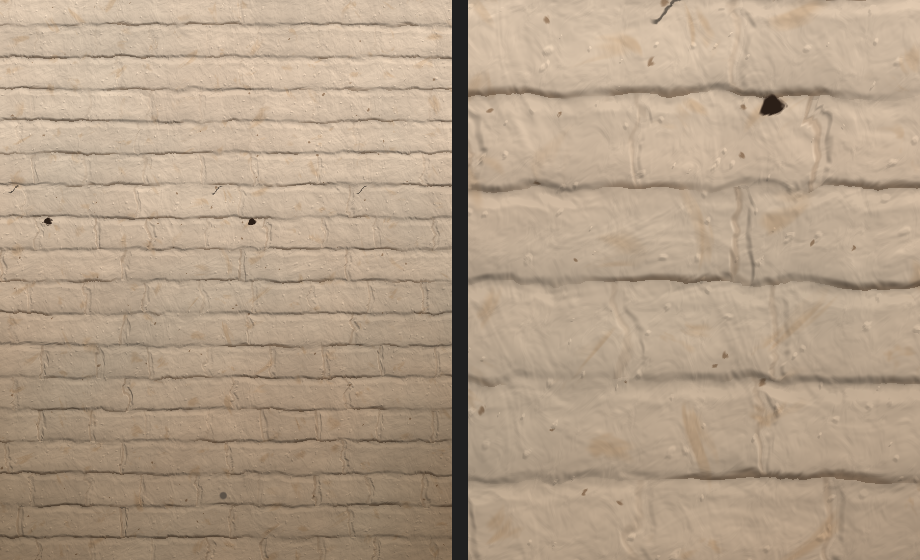
Left: the whole. Right: its middle third, enlarged.
Give the GLSL for this texture, as a Shadertoy shader.

```glsl
// Painted brick wall: courses of headers and stretchers alternate under thick cream paint.
// A height field of ragged joints and cellular lumps is lit from above by finite
// differences, then tinted by a vertical falloff, grime, specks and a few drilled holes.

const float ASPECT = 0.81;   // wall width over height
const float COURSES = 17.48; // brick courses down the wall

float hash(vec2 p) {
    p = fract(p * vec2(0.1031, 0.1137));
    p += dot(p, p.yx + 33.33);
    return fract((p.x + p.y) * p.x * 7.31 + p.y * 13.7);
}

// Layered, rotated and folded sines, roughly -1..1
float waves(vec2 v) {
    float sum = 0.0, amp = 0.55;
    for (int i = 0; i < 5; i++) {
        v = mat2(0.8, 0.6, -0.6, 0.8) * v * 1.6 + 1.1 * sin(v.yx * 0.9 + 1.7);
        sum += amp * sin(v.x) * cos(v.y * 0.8);
        amp *= 0.65;
    }
    return sum;
}

// Cellular noise: distance to the nearest point, and that point's random id
vec2 cells(vec2 v) {
    vec2 base = floor(v), best = vec2(9.0, 0.0);
    for (int y = -1; y <= 1; y++)
    for (int x = -1; x <= 1; x++) {
        vec2 c = base + vec2(x, y);
        vec2 point = c + vec2(hash(c + 3.1), hash(c + 47.7));
        float d = length(v - point);
        if (d < best.x) best = vec2(d, hash(c + 91.3));
    }
    return best;
}

// Course coordinates: x in header widths, y counted downwards with ragged drift
vec2 coursePos(vec2 q) {
    vec2 p = vec2(q.x / ASPECT * 8.0, (1.0 - q.y) * COURSES + 0.203);
    p.y += 0.06 * waves(q * vec2(10.0, 14.0)) + 0.06 * waves(q * 48.0 + 4.0);
    p.x += 0.07 * waves(q * 45.0 + 9.0);
    return p;
}

// Signed distance to the nearest upright joint, how open it is, and the brick's tone
vec3 uprightJoint(vec2 p) {
    float row = floor(p.y);
    bool header = mod(row, 2.0) > 0.5;
    float w = header ? 1.0 : 2.0;
    float x = (p.x - (header ? 0.68 : 0.27) - 0.24 * (hash(vec2(row, 5.0)) - 0.5)) / w;
    float k = round(x);
    float side = x - k - 0.14 * (hash(vec2(k + 20.0, row)) - 0.5);
    float open = mix(0.3, 1.0, hash(vec2(k + 61.0, row + 8.0)));
    open *= mix(0.3, 1.0, smoothstep(3.0, 8.0, row));
    float tone = hash(vec2(k + step(0.0, side) + 33.0, row + 17.0));
    return vec3(side * w * ASPECT / 8.0, open, tone);
}

float wallHeight(vec2 q) {
    vec2 p = coursePos(q);
    float f = fract(p.y);
    // Beds drop sharply below a brick and climb slowly to the next one
    float depth = 0.72 + 0.6 * waves(q * vec2(16.0, 30.0) + 2.0);
    float bed = 1.0 - smoothstep(0.001, 0.012, f / COURSES)
                    * smoothstep(0.0, 0.0065, (1.0 - f) / COURSES);
    vec3 joint = uprightJoint(p);
    float upright = joint.y * (1.0 - smoothstep(0.002, 0.0065, abs(joint.x)));
    float h = -max(bed * clamp(depth, 0.3, 1.15), 0.9 * upright);
    // Paint lumps, brush grain, dents and small blisters of uneven size
    float grain = waves(q * 150.0);
    h += 0.22 * waves(q * 42.0) + 0.085 * grain;
    h -= 0.16 * cells(q * 48.0 + waves(q * 30.0)).x;
    h -= 0.10 * cells(q * vec2(95.0, 120.0) + 0.7 * grain).x;
    vec2 blister = cells(q * 85.0 + 20.0 + 0.2 * grain);
    float size = 1.2 * (blister.y - 0.75);
    return h + 0.22 * step(0.8, blister.y) * smoothstep(size, 0.3 * size, blister.x);
}

void mainImage(out vec4 fragColor, in vec2 fragCoord) {
    vec2 uv = fragCoord / iResolution.xy;
    vec2 q = uv * vec2(ASPECT, 1.0);
    float t = 1.0 - uv.y;
    vec2 p = coursePos(q);
    vec3 joint = uprightJoint(p);

    // Cream paint under a lamp high on the wall
    float glow = 0.835 - 0.27 * smoothstep(0.15, 1.12, t);
    glow -= 0.06 * pow(abs(uv.x - 0.46) * 2.0, 2.0) * smoothstep(0.0, 0.9, t);
    vec3 color = glow - vec3(0.0, 0.082, 0.172);
    color *= 1.0 + 0.03 * waves(q * 11.0) + 0.025 * waves(q * 60.0 + 3.0);
    color *= 1.0 + 0.05 * (joint.z - 0.5);
    color += vec3(0.008, -0.002, -0.006) * waves(q * 6.0 + 7.0);

    // Relief: upward slopes catch light, undersides fall into shade
    float slope = wallHeight(q) - wallHeight(q + vec2(0.0011, 0.002));
    color *= 1.0 + clamp(slope * 0.52, -0.36, 0.12);

    // Dirt gathered in broken lines under each brick and beside open uprights
    float under = (1.0 - fract(p.y)) / COURSES;
    float broken = smoothstep(-0.3, 0.45, waves(q * vec2(17.0, 26.0) + floor(p.y) * 2.3));
    float line = smoothstep(0.0055, 0.0005, under) * broken;
    float beside = smoothstep(0.003, 0.0005, abs(joint.x + 0.004)) * joint.y;
    color *= mix(vec3(1.0), vec3(0.62, 0.56, 0.5), max(0.7 * line, 0.4 * beside));
    color *= 1.0 - 0.06 * smoothstep(0.022, 0.004, min(under, 1.0 / COURSES - under));
    float stain = smoothstep(0.4, 1.0, waves(q * 50.0 + 13.0));
    color *= mix(vec3(1.0), vec3(0.92, 0.86, 0.78), 0.6 * stain);

    // Sparse irregular brown specks, mostly tiny
    float rough = waves(q * 190.0);
    vec2 speck = cells(q * 45.0 + 5.0 + 0.09 * rough);
    float reach = 0.05 + 2.2 * (speck.y - 0.95);
    float spot = step(0.95, speck.y) * smoothstep(reach, 0.3 * reach, speck.x);
    color *= mix(vec3(1.0), vec3(0.68, 0.6, 0.52), 0.8 * spot);

    // Two ragged holes, a grey plug, and three short chipped cracks
    for (int i = 0; i < 3; i++) {
        float k = float(i);
        vec2 hole = i < 2 ? vec2(0.106 + 0.452 * k, 0.604) : vec2(0.494, 0.115);
        float d = length(q - hole * vec2(ASPECT, 1.0)) + (i < 2 ? 0.0035 * rough : 0.0);
        vec3 inside = i < 2 ? vec3(0.17, 0.12, 0.09) : vec3(0.36, 0.32, 0.28);
        color = mix(color, inside, smoothstep(0.0082, 0.0045, d));
        vec2 c = q - vec2((0.03 + 0.45 * k - 0.065 * k * (k - 1.0)) * ASPECT, 0.661);
        float crack = abs(c.y - 0.5 * c.x - 0.003 * sin(c.x * 300.0) - 0.002 * rough);
        crack = smoothstep(0.002, 0.0004, crack) * smoothstep(0.011, 0.006, abs(c.x));
        color *= 1.0 - 0.5 * crack;
    }
    fragColor = vec4(color, 1.0);
}
```
